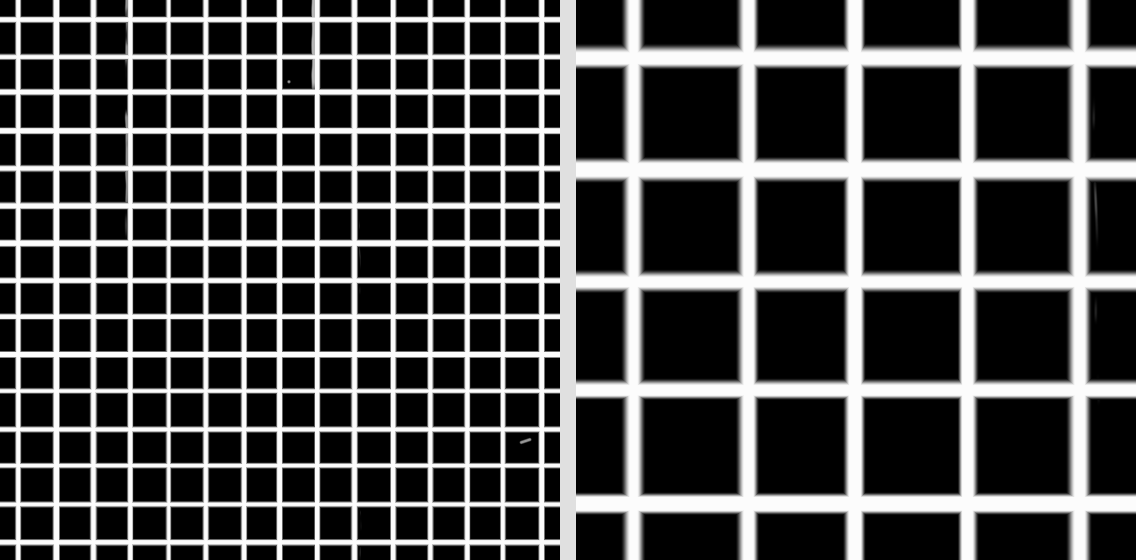
Left, the full canvas; right, a detail of the centre.
This pattern is drawn by a Shadertoy shader. Its source:

```glsl
#define GRID 15.0          // cells across and down
#define HALF_WIDTH 0.072   // line half width, in cells
#define SOFTNESS 0.036     // edge blur, in cells
#define JITTER 0.028       // line offset, in cells
#define VARIATION 0.22     // spread of width and blur
#define SMEAR_LEVEL 0.72
#define SCRATCH_LEVEL 0.30
#define SPECK_LEVEL 0.60

float hash(vec2 p) {
    return fract(sin(dot(p, vec2(127.1, 311.7))) * 43758.5453);
}

vec2 gradient(vec2 cell) {
    float angle = 6.2832 * hash(cell);
    return vec2(cos(angle), sin(angle));
}

float gradientNoise(vec2 p) {
    vec2 i = floor(p), f = p - i;
    vec2 u = f * f * f * (f * (f * 6.0 - 15.0) + 10.0);
    vec2 e = vec2(0.0, 1.0);
    float low = mix(dot(gradient(i), f),
                    dot(gradient(i + e.yx), f - e.yx), u.x);
    float high = mix(dot(gradient(i + e), f - e),
                     dot(gradient(i + 1.0), f - 1.0), u.x);
    return mix(low, high, u.y);
}

// Filled band of the given half width around zero
float band(float d, float halfWidth, float blur) {
    return 1.0 - smoothstep(halfWidth - blur, halfWidth + blur, abs(d));
}

// One family of parallel lines, each side with its own width and blur
float gridLines(float x, float family, float pixel) {
    float cell = floor(x * GRID);
    float offset = JITTER * (2.0 * hash(vec2(cell, family)) - 1.0);
    float d = x * GRID - cell - 0.5 - offset;
    vec2 key = vec2(cell, family + (d < 0.0 ? 3.0 : 5.0));
    float widthScale = 1.0 + VARIATION * (2.0 * hash(key) - 1.0);
    float blurScale = 1.0 + 1.5 * VARIATION * (2.0 * hash(key + 17.0) - 1.0);
    return band(d, HALF_WIDTH * widthScale,
                max(SOFTNESS * blurScale, pixel * GRID * 0.7));
}

// Grey streak hanging from the top edge
float smear(vec2 p, float x, float bottom, float breakup, float pixel) {
    float ragged = 0.0015 * gradientNoise(vec2(x * 90.0, p.y * 35.0));
    float gaps = smoothstep(-0.35, 0.25, gradientNoise(vec2(x * 50.0, p.y * 28.0)));
    float fade = smoothstep(bottom, bottom + 0.03 + 0.12 * breakup, p.y);
    return band(p.x - x - ragged, 0.0035, max(0.0015, pixel))
         * fade * mix(1.0, gaps, breakup);
}

// Faint wavering hairlines down one column
float scratches(vec2 p, float pixel) {
    float level = 0.0;
    for (int i = 0; i < 3; i++) {
        float n = float(i);
        float y = 0.80 - 0.28 * n - 0.10 * n * (n - 1.0);
        float reach = 0.17 - 0.06 * n;
        float x = 0.627 + 0.016 * min(n, 1.0)
                + 0.004 * gradientNoise(vec2(n * 7.3, p.y * 13.0));
        float strength = smoothstep(-0.2, 0.5, gradientNoise(vec2(n * 5.7, p.y * 45.0)));
        float extent = 1.0 - smoothstep(reach * 0.85, reach, abs(p.y - y));
        level = max(level, band(p.x - x, 0.0007, max(0.0007, pixel * 0.6))
                         * strength * extent);
    }
    return level;
}

float capsule(vec2 p, vec2 a, vec2 b) {
    vec2 ab = b - a;
    float t = clamp(dot(p - a, ab) / max(dot(ab, ab), 1e-6), 0.0, 1.0);
    return length(p - a - ab * t);
}

void mainImage(out vec4 fragColor, in vec2 fragCoord) {
    vec2 uv = fragCoord / iResolution.xy;
    float pixel = 1.0 / min(iResolution.x, iResolution.y);

    // Bright grid
    float level = max(gridLines(uv.x, 1.0, pixel), gridLines(uv.y, 2.0, pixel));

    // Streaks beside two upright lines
    float streak = max(0.8 * smear(uv, 0.2275, 0.53, 1.0, pixel),
                       smear(uv, 0.5605, 0.825, 0.0, pixel));
    level = max(level, SMEAR_LEVEL * streak);

    // Hairlines and dust
    level = max(level, SCRATCH_LEVEL * scratches(uv, pixel));
    float dust = min(capsule(uv, vec2(0.516, 0.854), vec2(0.516, 0.854)),
                     capsule(uv, vec2(0.931, 0.210), vec2(0.946, 0.215)));
    level = max(level, SPECK_LEVEL * band(dust, 0.0025, max(0.0015, pixel)));

    fragColor = vec4(vec3(0.99 * level), 1.0);
}
```
